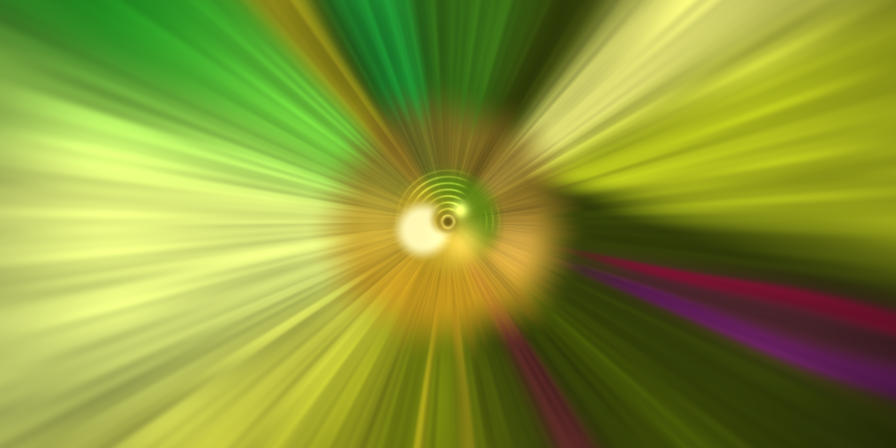
This background is drawn by a Shadertoy shader. Its source:

```glsl
// Radial light tunnel: coloured beams streaming from an amber halo and a glowing lens.

#define CENTER vec2(0.0, 0.005)
#define STREAK_GAIN 0.55
#define HALO_RADIUS 0.25
#define LENS_RADIUS 0.115
#define RING_COUNT 8.0
#define VIGNETTE 0.24

const vec3 SHADOW = vec3(0.19, 0.235, 0.03);
const vec3 CREAM  = vec3(0.88, 0.93, 0.49);
const vec3 LIME   = vec3(0.69, 0.74, 0.11);
const vec3 GREEN  = vec3(0.13, 0.60, 0.13);
const vec3 LEAF   = vec3(0.45, 0.78, 0.23);
const vec3 OLIVE  = vec3(0.41, 0.46, 0.05);
const vec3 GOLD   = vec3(0.63, 0.58, 0.10);
const vec3 PURPLE = vec3(0.38, 0.10, 0.37);
const vec3 WINE   = vec3(0.37, 0.15, 0.16);
const vec3 AMBER  = vec3(0.78, 0.58, 0.12);
const vec3 BROWN  = vec3(0.53, 0.42, 0.14);
const vec3 GLOW   = vec3(1.00, 0.97, 0.70);

float hash(vec2 p) {
    vec3 q = fract(vec3(p.xyx) * 0.1031);
    q += dot(q, q.yzx + 33.33);
    return fract((q.x + q.y) * q.z);
}

// Value noise around the circle; the angular cells wrap without a seam.
float rayNoise(float turn, float r, float cells) {
    vec2 p = vec2(turn * cells, r * 2.5 + cells);
    vec2 i = floor(p), f = fract(p);
    f = f * f * (3.0 - 2.0 * f);
    float x0 = mod(i.x, cells), x1 = mod(i.x + 1.0, cells);
    return mix(mix(hash(vec2(x0, i.y)), hash(vec2(x1, i.y)), f.x),
               mix(hash(vec2(x0, i.y + 1.0)), hash(vec2(x1, i.y + 1.0)), f.x), f.y);
}

// Lays a soft wedge of colour over the beams; angles are in degrees.
void beam(inout vec3 col, float angle, float middle, float halfWidth, vec3 tint, float opacity) {
    float d = (mod(angle - middle + 180.0, 360.0) - 180.0) / halfWidth;
    col = mix(col, tint, opacity * exp(-abs(d * d * d)));
}

float spot(vec2 p, vec2 middle, float radius) {
    vec2 d = (p - middle) / radius;
    return exp(-dot(d, d));
}

vec3 beams(float a, float r) {
    vec3 col = SHADOW;
    // Lower arc
    beam(col, a, 317.0, 9.0, vec3(0.25, 0.31, 0.025), 1.0);
    beam(col, a, 262.0, 23.0, OLIVE, 1.0);
    beam(col, a, 238.0, 14.0, vec3(0.58, 0.60, 0.11), 1.0);
    beam(col, a, 220.0, 17.0, vec3(0.76, 0.77, 0.23), 1.0);
    beam(col, a, 263.5, 1.2, GOLD, 0.7);
    beam(col, a, 275.0, 1.8, GOLD, 0.7);
    beam(col, a, 299.0, 4.5, WINE, 0.9);
    // Left and upper arc
    beam(col, a, 86.0, 17.0, vec3(0.20, 0.41, 0.08), 1.0);
    beam(col, a, 108.0, 11.0, vec3(0.12, 0.60, 0.20), 0.95);
    beam(col, a, 145.0, 19.0, mix(LEAF, GREEN, smoothstep(0.25, 0.95, r)), 1.0);
    beam(col, a, 127.0, 6.0, GOLD, 0.9);
    beam(col, a, 165.0, 11.0, vec3(0.53, 0.81, 0.28), 1.0);
    beam(col, a, 189.0, 25.0, CREAM, 1.0);
    // Right fan, whose lower edge bends away from the centre
    float signedAngle = mod(a + 180.0, 360.0) - 180.0;
    float edge = -14.5 + 8.0 / max(r, 0.2);
    float fan = smoothstep(edge - 5.0, edge + 9.0, signedAngle)
              * (1.0 - smoothstep(44.0, 60.0, signedAngle));
    vec3 fanColor = mix(LIME, vec3(0.85, 0.85, 0.43), smoothstep(20.0, 38.0, signedAngle));
    col = mix(col, fanColor, fan);
    // Violet rays fade in outside the halo
    float reach = smoothstep(0.2, 0.5, r);
    beam(col, a, 344.0, 6.0, vec3(0.26, 0.13, 0.15), reach);
    beam(col, a, 341.0, 2.2, PURPLE, 0.8 * reach);
    beam(col, a, 347.5, 1.3, vec3(0.50, 0.06, 0.19), 0.85 * reach);
    return col;
}

void addHalo(inout vec3 col, vec2 p, float r, float streak) {
    vec3 tint = mix(BROWN, AMBER, smoothstep(0.10, -0.16, p.y - 0.3 * p.x * p.x));
    tint *= 1.0 + 0.6 * streak;
    float mask = 1.0 - smoothstep(HALO_RADIUS - 0.06, HALO_RADIUS + 0.07, r + 0.08 * streak);
    col = mix(col, tint, 0.82 * mask);
    col += vec3(0.20, 0.17, 0.16) * spot(p, vec2(0.15, -0.065), 0.08);
    col += vec3(0.12, 0.12, 0.03) * spot(p, vec2(-0.16, 0.0), 0.09);
}

void addLens(inout vec3 col, vec2 p, float r, float turn) {
    float mask = 1.0 - smoothstep(LENS_RADIUS - 0.03, LENS_RADIUS + 0.02, r);
    vec3 tint = mix(vec3(0.76, 0.64, 0.14), vec3(0.34, 0.53, 0.06),
                    smoothstep(-0.04, 0.10, p.x + p.y));
    col = mix(col, tint, 0.8 * mask);
    // Broken concentric arcs, strongest above
    float wave = 0.5 + 0.5 * cos(6.2832 * RING_COUNT * r / LENS_RADIUS);
    float breaks = smoothstep(0.25, 0.8, rayNoise(turn, r * 8.0, 9.0));
    col += vec3(0.34, 0.34, 0.16) * pow(wave, 3.0) * mask * breaks * smoothstep(-0.09, 0.07, p.y);
    // Bright crescent, small glints and dark pupil
    float crescent = 1.0 - smoothstep(0.036, 0.074, length(p - vec2(-0.056, -0.018)));
    crescent *= smoothstep(0.014, 0.042, length(p - vec2(-0.006, 0.006)));
    col = mix(col, GLOW, crescent);
    col += GLOW * 0.55 * spot(p, vec2(0.027, 0.027), 0.018);
    col += GLOW * 0.25 * spot(p, vec2(0.030, -0.045), 0.045);
    col = mix(col, vec3(0.34, 0.27, 0.05), 0.75 * spot(p, vec2(0.0), 0.019));
    col += GLOW * 0.25 * exp(-pow((r - 0.013) / 0.004, 2.0));
}

void mainImage(out vec4 fragColor, in vec2 fragCoord) {
    vec2 p = (fragCoord - 0.5 * iResolution.xy) / iResolution.y - CENTER;
    float r = length(p);
    float turn = fract(atan(p.y, p.x + 1e-6) / 6.2831853);

    // Layered streaks also ruffle the beam edges
    float broad = rayNoise(turn, r, 36.0) - 0.5;
    float fine = rayNoise(turn, r, 110.0) - 0.5;
    float hair = rayNoise(turn, r, 280.0) - 0.5;
    float streak = 0.35 * broad + 0.35 * fine + 0.35 * hair;

    vec3 col = beams(turn * 360.0 + 3.0 * broad + 1.5 * fine, r);
    col *= 1.0 + STREAK_GAIN * streak * smoothstep(0.1, 0.4, r);
    col *= 1.0 - VIGNETTE * smoothstep(0.7, 1.2, r);
    addHalo(col, p, r, streak);
    addLens(col, p, r, turn);
    fragColor = vec4(clamp(col, 0.0, 1.0), 1.0);
}
```
